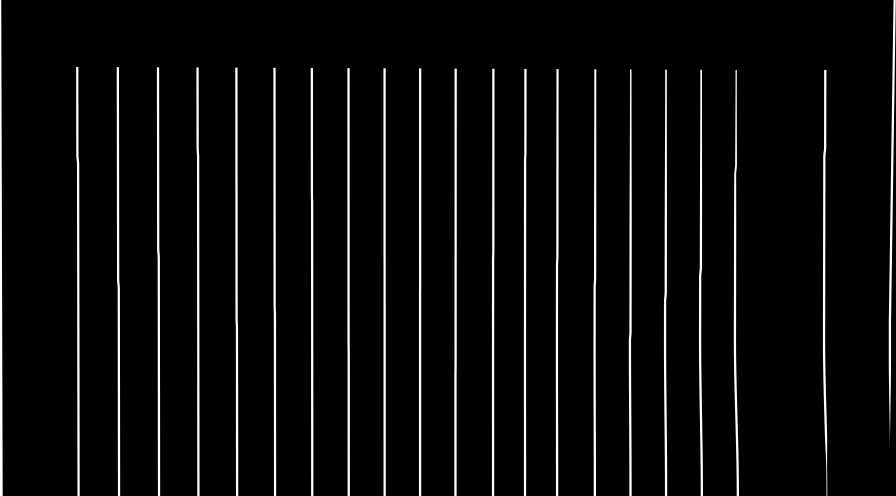
A Shadertoy shader for this pattern:

```glsl
// Thin white vertical rods on black, hand-set spacing, with a lone post and two edge lines.

const vec3  BACKGROUND  = vec3(0.0);
const vec3  LINE_COLOR  = vec3(1.0);
const int   ROD_COUNT   = 19;
const float FIRST_ROD   = 0.0861;    // x of the first rod, in canvas widths
const float ROD_STEP    = 0.0442;    // spacing at the left
const float STEP_SHRINK = 0.000185;  // spacing lost towards the right
const float SWAY        = 0.0039;    // slow unevenness of the spacing
const float KINK        = 0.0089;    // local squeeze of the spacing
const float KINK_ROD    = 12.0;
const float HALF_WIDTH  = 0.00126;
const float ROD_TOP     = 0.135;     // depth below the upper edge
const float TOP_SLOPE   = 0.006;
const float LEAN_LEFT   = 0.0016;    // sideways drift down the first rod
const float LEAN_RIGHT  = -0.0018;   // and down the last one
const float FOOT_KICK   = 0.0035;    // outward bend at the foot of the last rods
const float POST_X      = 0.9212;
const float TAU         = 6.28319;

float hash(float n) {
    return fract(sin(n * 12.9898 + 4.1) * 43758.5);
}

// Exact overlap of a pixel of size px with a band around zero
float bandCover(float d, float halfWidth, float px) {
    float overlap = min(halfWidth, d + 0.5 * px) - max(-halfWidth, d - 0.5 * px);
    return clamp(overlap / px, 0.0, 1.0);
}

// Coverage of everything lying below the given depth
float below(float depth, float top, float px) {
    return clamp((depth - top) / px + 0.5, 0.0, 1.0);
}

float rodX(float i) {
    float d = i - KINK_ROD;
    return FIRST_ROD + ROD_STEP * i - STEP_SHRINK * i * i
         + SWAY * sin(TAU * i / float(ROD_COUNT - 1))
         - KINK * d * exp(-d * d);
}

// Drift down a rod: half gradual, half in one small jog
float rodDrift(float t, float seed, float depth) {
    float jogDepth = mix(0.3, 0.75, hash(seed));
    float jog = smoothstep(jogDepth - 0.01, jogDepth + 0.01, depth);
    float lean = mix(LEAN_LEFT, LEAN_RIGHT, t);
    float foot = FOOT_KICK * pow(t, 8.0) * smoothstep(0.68, 1.0, depth);
    return lean * mix(depth, jog, 0.5) + foot;
}

float rods(vec2 p, vec2 px) {
    float cover = 0.0;
    for (int k = 0; k < ROD_COUNT; k++) {
        float i = float(k);
        float t = i / float(ROD_COUNT - 1);
        float x = rodX(i) + rodDrift(t, i, p.y);
        // Rods on the right start out thinner
        float thin = smoothstep(0.7, 0.8, t) * hash(i + 31.0)
                   * (1.0 - smoothstep(0.15, 0.5, p.y));
        float halfWidth = HALF_WIDTH * (1.0 - 0.55 * thin);
        cover = max(cover, bandCover(p.x - x, halfWidth, px.x)
                         * below(p.y, ROD_TOP + TOP_SLOPE * t, px.y));
    }
    return cover;
}

float post(vec2 p, vec2 px) {
    float x = POST_X + rodDrift(1.0, 53.0, p.y);
    float halfWidth = HALF_WIDTH * (1.0 - 0.65 * smoothstep(0.87, 0.95, p.y));
    return bandCover(p.x - x, halfWidth, px.x)
         * below(p.y, ROD_TOP + TOP_SLOPE, px.y);
}

// Left border widens downwards; right border bends inwards and tapers out
float edges(vec2 p, vec2 px) {
    float left = bandCover(p.x, mix(0.0014, 0.0030, p.y), px.x);
    float x = mix(0.9985, 0.9932, min(p.y / 0.65, 1.0));
    float taper = 1.0 - smoothstep(0.72, 0.92, p.y);
    float right = bandCover(p.x - x, HALF_WIDTH * taper, px.x);
    return max(left, right);
}

void mainImage(out vec4 fragColor, in vec2 fragCoord) {
    vec2 px = 1.0 / iResolution.xy;
    vec2 p = fragCoord * px;
    p.y = 1.0 - p.y;  // depth below the upper edge
    float cover = max(max(rods(p, px), post(p, px)), edges(p, px));
    fragColor = vec4(mix(BACKGROUND, LINE_COLOR, cover), 1.0);
}
```
